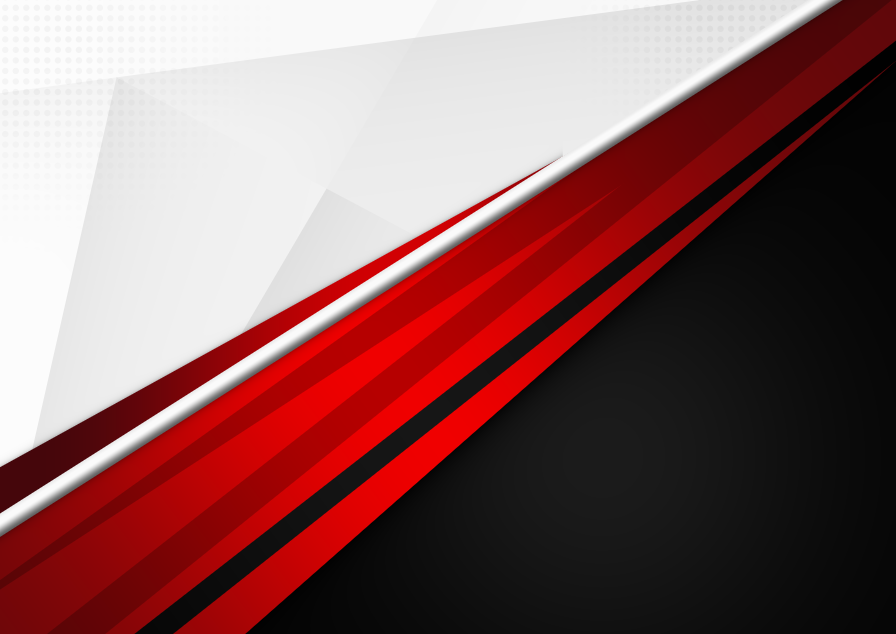
This background is drawn by a Shadertoy shader. Its source:

```glsl
// Diagonal red ribbons and a rounded white ridge between a pale faceted field
// and a black field. Each band is a half-plane bounded by a line; soft shadows
// and gradients follow the signed distance to those lines.

const vec2 CANVAS = vec2(1.414, 1.0);
const vec3 PAPER = vec3(0.975);
const vec3 RED_DEEP = vec3(0.36, 0.03, 0.04);
const vec3 RED_BRIGHT = vec3(0.94, 0.0, 0.0);
const vec3 SLIVER_DEEP = vec3(0.27, 0.025, 0.045);
const vec2 RIBBON_DIR = vec2(0.8, 0.6);
const float GLOW_CENTRE = 0.74;
const float GLOW_WIDTH = 0.52;
const float DOT_PITCH = 0.0166;

// Signed distance to the line a-b, positive above it when a is on the left.
float above(vec2 p, vec2 a, vec2 b) {
    vec2 e = normalize(b - a);
    return e.x * (p.y - a.y) - e.y * (p.x - a.x);
}

// Antialiased coverage of the positive side.
float cover(float d) {
    return clamp(0.5 + d * iResolution.y, 0.0, 1.0);
}

// Shade that starts sharply at a line and fades away on its positive side.
float fold(float d, float reach) {
    return cover(d) * exp(-max(d, 0.0) / reach);
}

// Halftone dot lattice.
float halftone(vec2 p) {
    vec2 cell = fract(p / DOT_PITCH) - 0.5;
    return cover((0.30 - length(cell)) * DOT_PITCH);
}

vec3 paperField(vec2 p) {
    vec2 apex = vec2(0.184, 0.878);
    float crest = above(p, apex, vec2(1.105, 1.0));
    float leftCrest = above(p, vec2(0.0, 0.853), apex);
    float leftFold = above(p, vec2(0.055, 0.309), apex);
    float rightFold = above(p, apex, vec2(0.690, 0.610));
    float crossFold = above(p, vec2(0.387, 0.484), vec2(0.690, 1.0));
    float under = cover(-crest);
    float shade = 0.0;

    // Creased sheets
    shade += 0.055 * fold(-crest, 0.16) * cover(rightFold);
    shade += 0.035 * fold(-leftCrest, 0.10) * cover(leftFold);
    shade += 0.065 * fold(-leftFold, 0.16) * cover(-rightFold);
    shade += 0.035 * under * cover(-crossFold) * cover(rightFold);
    shade += 0.070 * fold(-crossFold, 0.20) * cover(-rightFold);
    shade += 0.025 * fold(crossFold, 0.10) * cover(rightFold) * under;
    shade += 0.020 * cover(-rightFold) * cover(-leftFold);
    shade += 0.020 * fold(-crossFold, 0.14) * cover(crest);

    // Dotted corners
    float dotsLeft = smoothstep(0.46, 0.05, length((p - vec2(0.02, 0.94)) * vec2(1.0, 1.3)));
    float dotsRight = smoothstep(0.30, 0.04, length(p - vec2(1.16, 0.98)));
    shade += 0.035 * halftone(p) * max(dotsLeft, dotsRight);
    return PAPER + 0.015 * smoothstep(0.5, 0.0, p.x) - shade;
}

vec3 darkField(vec2 p, float redEdge) {
    float glow = exp(-dot(p - vec2(0.95, 0.28), p - vec2(0.95, 0.28)) / 0.13);
    float castShadow = 1.0 - 0.75 * exp(-max(-redEdge, 0.0) / 0.022);
    return vec3(0.012 + 0.095 * glow) * castShadow;
}

vec3 ribbon(vec2 p, float glow) {
    float top = above(p, vec2(0.0, 0.085), vec2(0.90, 0.726));
    float wedgeTop = above(p, vec2(0.0, 0.07), vec2(0.976, 0.705));
    float wedgeLow = above(p, vec2(0.074, 0.0), vec2(0.976, 0.705));
    float rim = above(p, vec2(0.166, 0.0), vec2(1.179, 0.816));
    float wedge = cover(-wedgeTop) * cover(wedgeLow);
    float lit = max(max(cover(top), wedge), cover(-rim));
    return mix(RED_DEEP, RED_BRIGHT, glow) * mix(0.76, 1.0, lit);
}

void mainImage(out vec4 fragColor, in vec2 fragCoord) {
    vec2 p = fragCoord / iResolution.xy * CANVAS;

    // Band boundaries, from the upper left to the lower right
    float sliverTop = above(p, vec2(0.0, 0.263), vec2(0.888, 0.753));
    float ridgeTop = above(p, vec2(0.0, 0.190), vec2(1.276, 1.0));
    float ridgeLow = above(p, vec2(0.0, 0.153), vec2(1.330, 1.0));
    float stripeTop = above(p, vec2(0.212, 0.0), vec2(1.414, 0.936));
    float stripeLow = above(p, vec2(0.273, 0.0), vec2(1.414, 0.904));
    float redLow = above(p, vec2(0.387, 0.0), vec2(1.414, 0.904));

    float along = (dot(p, RIBBON_DIR) - GLOW_CENTRE) / GLOW_WIDTH;
    float glow = exp(-along * along);

    // Pale field with a thin shadow over the red sliver
    vec3 color = paperField(p);
    color *= 1.0 - 0.22 * exp(-max(sliverTop, 0.0) / 0.004) * cover(0.888 - p.x);
    float sliverGlow = smoothstep(0.05, 0.62, p.x) * (1.0 - 0.5 * smoothstep(0.68, 0.89, p.x));
    vec3 sliver = mix(SLIVER_DEEP, vec3(0.82, 0.0, 0.01), sliverGlow);
    color = mix(color, sliver, cover(-sliverTop));

    // Rounded ridge, white above and grey at its lower side
    float t = clamp(ridgeLow / max(ridgeLow - ridgeTop, 0.001), 0.0, 1.0);
    float ridge = mix(0.38, 0.98, smoothstep(0.0, 0.60, t)) - 0.06 * smoothstep(0.75, 1.0, t);
    color = mix(color, vec3(ridge), cover(-ridgeTop));

    // Red ribbon, black stripe, lower red strip, black field
    vec3 red = ribbon(p, glow) * (1.0 - 0.25 * exp(-max(-ridgeLow, 0.0) / 0.006));
    color = mix(color, red, cover(-ridgeLow));
    color = mix(color, vec3(0.085 * glow), cover(-stripeTop));
    color = mix(color, mix(RED_DEEP, RED_BRIGHT, glow), cover(-stripeLow));
    color = mix(color, darkField(p, redLow), cover(-redLow));

    fragColor = vec4(clamp(color, 0.0, 1.0), 1.0);
}
```
